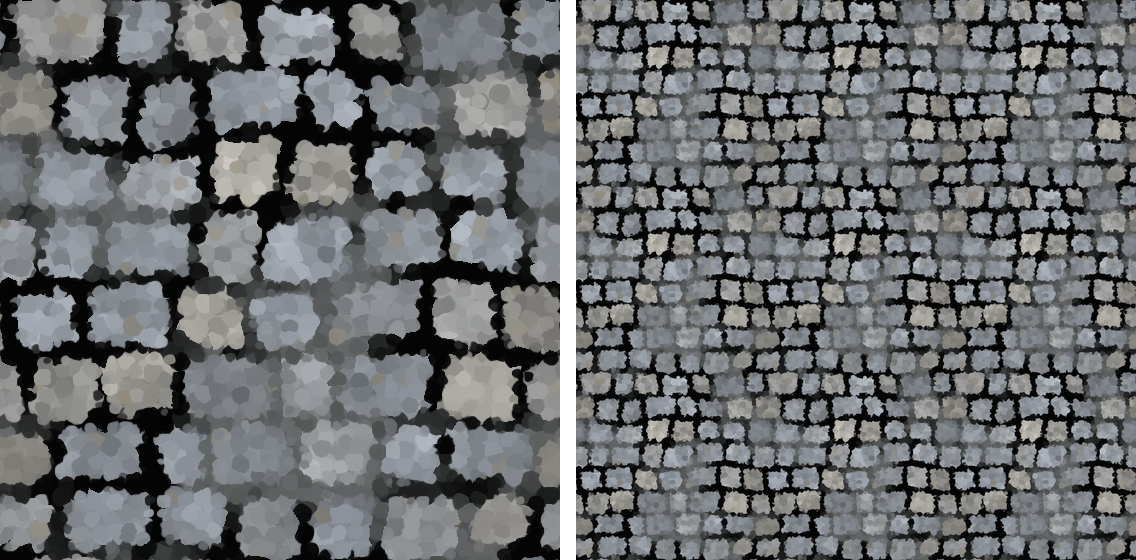
Left: one tile. Right: repeated 3 by 3.
This texture is drawn by a WebGL 1 fragment shader. Its source:

```glsl
precision highp float;
uniform vec2 u_resolution;

const vec2 GRID = vec2(7.0, 8.0);
const vec3 COOL = vec3(0.585, 0.61, 0.64);
const vec3 WARM = vec3(0.625, 0.615, 0.59);
const vec3 TAN = vec3(0.56, 0.52, 0.43);
const vec3 SOOT = vec3(0.015, 0.016, 0.017);
const vec3 GROUT = vec3(0.36, 0.37, 0.37);

float hash(vec2 p, float seed) {
  vec3 q = fract(vec3(p.xyx + seed * 1.37) * vec3(0.1031, 0.1130, 0.0973));
  q += dot(q, q.yzx + 33.33);
  return fract((q.x + q.y) * q.z);
}

// Value noise with n cells across the canvas, wrapping at its borders
float noise(vec2 p, float n, float seed) {
  vec2 cell = floor(p * n);
  vec2 f = fract(p * n);
  f = f * f * (3.0 - 2.0 * f);
  vec2 a = mod(cell, n);
  vec2 b = mod(cell + 1.0, n);
  return mix(mix(hash(a, seed), hash(vec2(b.x, a.y), seed), f.x),
             mix(hash(vec2(a.x, b.y), seed), hash(b, seed), f.x), f.y);
}

vec2 warp(vec2 p, float n, float amount, float seed) {
  return p + amount * (vec2(noise(p, n, seed), noise(p, n, seed + 7.0)) - 0.5);
}

float roundBox(vec2 p, vec2 halfSize, float radius) {
  vec2 d = abs(p) - halfSize + radius;
  return length(max(d, 0.0)) + min(max(d.x, d.y), 0.0) - radius;
}

// Side joint of a column, as an offset within its cell
float jointOffset(float column, float row) {
  return 0.34 * hash(vec2(mod(column, GRID.x), row), 3.0);
}

// Paving colour in rgb, distance to the stone's outline in a
vec4 paving(vec2 p) {
  vec2 q = warp(p, 4.0, 0.04, 11.0) * GRID;
  float row = mod(floor(q.y), GRID.y);
  q.x += hash(vec2(row, 5.0), 17.0);
  float column = floor(q.x);
  column -= step(fract(q.x), jointOffset(column, row));
  float left = column + jointOffset(column, row);
  float right = column + 1.0 + jointOffset(column + 1.0, row);
  vec2 id = vec2(mod(column, GRID.x), row);

  // Stone outline
  vec2 center = vec2(0.5 * (left + right), 0.5 + 0.1 * (hash(id, 23.0) - 0.5));
  vec2 local = (vec2(q.x, fract(q.y)) - center) / GRID;
  float gap = mix(0.009, 0.015, hash(id, 29.0));
  vec2 halfSize = 0.5 * vec2(right - left, 1.0) / GRID - gap;
  float d = roundBox(local, halfSize, 0.022);
  d += 0.009 * (noise(p, 36.0, 31.0) - 0.5);

  // Dirt fills the joints in some regions and leaves them open in others
  float fill = noise(p, 5.0, 37.0) + 0.35 * (noise(p, 24.0, 41.0) - 0.5);
  fill = smoothstep(0.40, 0.72, fill);
  vec3 joint = mix(SOOT, GROUT, fill);

  // Stone face
  vec3 face = mix(COOL, WARM, smoothstep(0.35, 0.95, hash(id, 43.0)));
  face *= mix(0.90, 1.10, hash(id, 47.0)) - 0.06 * fill;
  face *= 0.86 + 0.26 * noise(p, 26.0, 53.0);
  float soft = mix(0.003, 0.013, fill);
  return vec4(mix(face, joint, smoothstep(-soft, soft, d)), d);
}

// One layer of round dabs, each taking the colour under its centre
vec3 dabLayer(vec3 color, vec2 p, float n, float seed) {
  vec2 cell = floor(p * n);
  vec2 nearest = vec2(0.0);
  vec2 nearestId = vec2(0.0);
  float best = 9.0;
  for (int y = -1; y <= 1; y++) {
    for (int x = -1; x <= 1; x++) {
      vec2 c = cell + vec2(float(x), float(y));
      vec2 id = mod(c, n);
      vec2 point = c + 0.15 + 0.7 * vec2(hash(id, seed), hash(id, seed + 5.0));
      float dist = length(p * n - point);
      if (dist < best) {
        best = dist;
        nearest = point / n;
        nearestId = id;
      }
    }
  }
  vec4 under = paving(nearest);
  float tone = hash(nearestId, seed + 13.0);
  float stain = step(0.96, hash(nearestId, seed + 19.0));
  vec3 paint = under.rgb * mix(0.90, 1.09, tone);
  paint *= 1.0 - 0.24 * step(0.92, tone);
  paint = mix(paint, TAN, 0.45 * stain * step(under.a, 0.0));
  float radius = mix(0.40, 0.62, hash(nearestId, seed + 27.0)) / n;
  radius *= mix(0.45, 1.0, smoothstep(0.0, 0.011, abs(under.a)));
  float cover = 1.0 - smoothstep(-0.0016, 0.0016, best / n - radius);
  return mix(color, paint, cover * 0.93);
}

void main() {
  vec2 p = gl_FragCoord.xy / u_resolution;
  vec2 rough = warp(p, 110.0, 0.0045, 61.0);
  vec3 color = paving(rough).rgb;
  for (int i = 0; i < 5; i++) {
    float layer = float(i);
    color = dabLayer(color, rough, 24.0 + 2.0 * layer, 71.0 + 37.0 * layer);
  }
  gl_FragColor = vec4(color, 1.0);
}
```
